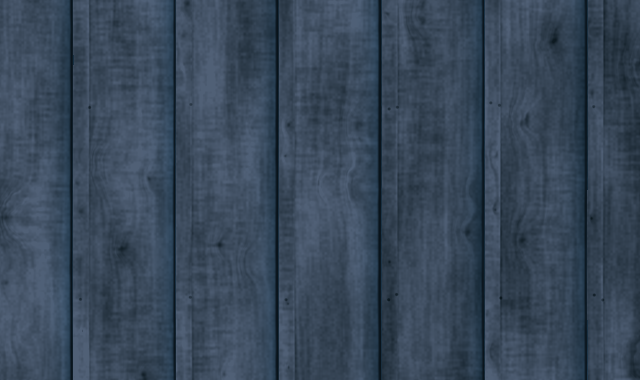
Write a WebGL 2 fragment shader that draws this texture.

```glsl
#version 300 es
precision highp float;
// Blue stained board-and-batten wall: upright planks, narrow battens, dark shadow gaps, knots and nail holes.
uniform vec2 u_resolution;
out vec4 fragColor;

float hash(vec2 p) {
  vec3 q = fract(p.xyx * vec3(0.1031, 0.1030, 0.0973));
  q += dot(q, q.yzx + 33.33);
  return fract((q.x + q.y) * q.z);
}

float noise(vec2 p) {
  vec2 i = floor(p), f = fract(p);
  f = f * f * (3.0 - 2.0 * f);
  return mix(mix(hash(i), hash(i + vec2(1, 0)), f.x),
             mix(hash(i + vec2(0, 1)), hash(i + vec2(1, 1)), f.x), f.y);
}

float fbm(vec2 p) {
  float sum = 0.0, gain = 0.5;
  for (int i = 0; i < 4; i++) {
    sum += gain * noise(p);
    p = p * 2.03 + 17.3;
    gain *= 0.5;
  }
  return sum / 0.9375;
}

// Tone of one plank, 0 dark to 1 light; q is in canvas widths, span holds its left and right sides
float woodTone(vec2 q, vec2 span, float seed, float small) {
  vec2 shift = vec2(seed * 7.31, seed * 3.77) + 40.0;
  float bend = 0.012 * fbm(q * vec2(14, 4) + shift);
  float core = 0.0, halo = 0.0;

  // Knots push the grain into closed rings
  for (int i = 0; i < 4; i++) {
    vec2 key = vec2(seed * 5.0 + 60.0, float(i) * 9.0 + 3.0);
    float size = mix(0.006, 0.018, pow(hash(key + 4.7), 1.5)) * mix(1.0, 0.5, small);
    vec2 centre = vec2(mix(span.x, span.y, 0.15 + 0.7 * hash(key)), 0.62 * hash(key + 8.3));
    vec2 d = (q - centre) * vec2(1.0, 0.75) / size;
    d += 0.6 * (vec2(noise(q * 90.0 + key), noise(q * 90.0 + key + 31.0)) - 0.5);
    float r = dot(d, d);
    bend += size * 2.0 * exp(-r * 0.35);
    halo += exp(-r * 0.25) * (hash(key + 2.1) - 0.35);
    core += exp(-r * 5.0) * step(0.4, hash(key + 6.2));
  }

  float grain = noise(vec2((q.x + bend) * 190.0, q.y * 7.0) + shift);
  float fibre = noise(vec2((q.x + bend * 0.5) * 240.0, q.y * 60.0) + shift);
  float patches = fbm(q * vec2(16, 6) + shift);
  float streaks = fbm(vec2((q.x + bend) * 50.0, q.y * 3.0) + shift);

  // Short level saw marks, stronger in some areas
  float saw = noise(vec2(q.x * 45.0, q.y * 200.0 + 0.5 * noise(q * 30.0)) + shift);
  float sawn = smoothstep(0.3, 0.75, noise(q * vec2(12, 5) + shift * 1.7));

  float tone = 0.83 + 0.22 * (hash(vec2(seed + 20.0, 5.0)) - 0.5);
  tone += 0.90 * (patches - 0.5) + 0.50 * (streaks - 0.5);
  tone += 0.20 * (grain - 0.5) + 0.15 * (fibre - 0.5);
  tone += (0.06 + 0.22 * sawn) * (saw - 0.5);
  tone += 0.16 * (noise(q * 250.0 + shift) - 0.5);
  return tone - 0.38 * halo - 0.42 * min(core, 1.0);
}

void main() {
  vec2 p = gl_FragCoord.xy / u_resolution.x;
  float pixel = 1.0 / u_resolution.x;
  float pitch = 0.1607;
  float wobble = 0.0012 * (noise(vec2(p.y * 6.0, 3.0)) - 0.5);
  float along = (p.x + wobble - 0.1146) / pitch;
  float id = floor(along);
  vec2 q = vec2(fract(along) * pitch, p.y);
  float battenWidth = 0.0245;

  // Batten on the left of each repeat, wide board on the right
  float onBatten = 1.0 - smoothstep(-pixel, pixel, q.x - battenWidth);
  float board = woodTone(q, vec2(battenWidth, pitch), id, 0.0);
  float batten = woodTone(q, vec2(0.0, battenWidth), id + 0.5, 1.0) + 0.02;
  float tone = mix(board, batten, onBatten);

  // Batten arris: worn light edge beside a faint dark seam
  float wear = noise(vec2(p.y * 35.0, id + 9.0));
  tone += 0.18 * wear * exp(-pow((q.x - battenWidth + 0.0015) / 0.0015, 2.0));
  tone -= 0.14 * exp(-pow((q.x - battenWidth - 0.0015) / 0.0016, 2.0));
  tone += 0.10 * wear * exp(-q.x / 0.0015);

  // Nail holes in two rows, by both sides of the batten
  for (int i = 0; i < 4; i++) {
    float row = float(i / 2), side = float(i % 2);
    vec2 key = vec2(id + 12.0, float(i) * 4.0 + 2.0);
    vec2 nail = vec2(mix(0.010, 0.024, side), mix(0.129, 0.428, row));
    nail += vec2(0.003, 0.010) * (vec2(hash(key), hash(key + 5.1)) - 0.5);
    float hole = 1.0 - smoothstep(0.0008, 0.0012 + 1.5 * pixel, length(q - nail));
    tone -= 0.55 * hole * step(0.3, hash(key + 7.9));
  }

  // Soft shade and hard gap to the left of the next batten
  float toGap = pitch - q.x;
  float shade = exp(-toGap / 0.015);
  float gapWidth = 0.0026 + 0.0018 * hash(vec2(id + 30.0, 8.0)) + 0.0008 * noise(vec2(p.y * 40.0, id + 5.0));
  float gap = 1.0 - smoothstep(gapWidth - 0.0014, gapWidth + 0.0016 + pixel, toGap);
  gap *= smoothstep(0.0, 1.5 * pixel, toGap);
  tone *= 1.0 - 0.55 * shade;

  vec3 darkStain = vec3(0.05, 0.10, 0.13), paleStain = vec3(0.28, 0.34, 0.42);
  vec3 color = mix(darkStain, paleStain, clamp(tone, 0.0, 1.15));
  color *= mix(vec3(1.0), vec3(0.72, 1.0, 1.10), shade * (1.0 - onBatten));
  color = mix(color, vec3(0.03, 0.065, 0.09), 0.94 * gap);
  fragColor = vec4(color, 1.0);
}
```
